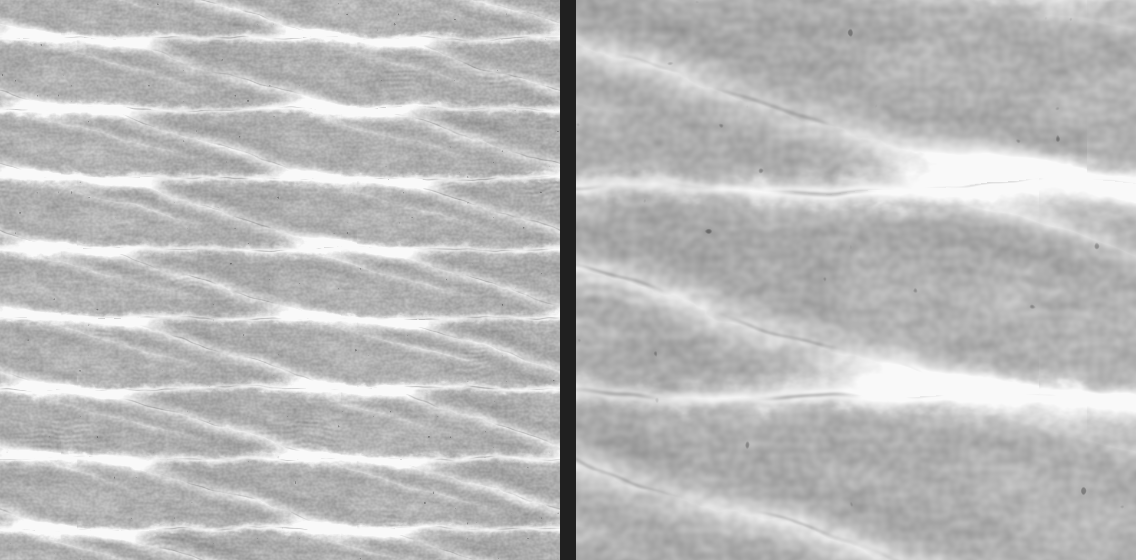
Left: the whole. Right: its middle third, enlarged.
Reproduce this texture procedurally as a Shadertoy shader.

```glsl
const float ROWS = 8.0;            // strips down the canvas
const float SPAN = 4.0;            // repeat width, in strip heights (two across)
const float ROW_OFFSET = 0.056;    // height of the lowest seam
const float ROW_SHIFT = 0.23;      // sideways shift of every other strip
const float SLOPE = 0.305;         // fall of the main fold
const float SIDE_SLOPE = 0.26;     // fall of the faint fold
const float BASE_TONE = 0.695;
const float WHITE_TONE = 0.975;
const float SEAM_GLOW = 0.23;
const float FOLD_GLOW = 0.19;
const float SIDE_GLOW = 0.09;
const float SHADOW = 0.07;
const float CREASE_WIDTH = 0.011;
const float TAU = 6.2831853;

float hash(vec2 p) {
    uvec2 q = uvec2(p) * uvec2(1597u, 3812u) + 97u;
    uint n = (q.x ^ (q.y * 747797u)) * 277803u;
    n = (n ^ (n >> 15u)) * 739391u;
    return float((n ^ (n >> 13u)) & 65535u) / 65536.0;
}

float corner(vec2 cell, vec2 offset, vec2 period) {
    float angle = TAU * hash(mod(cell, period));
    return dot(vec2(cos(angle), sin(angle)), offset);
}

// Gradient noise that wraps after a whole number of cells
float noise(vec2 uv, vec2 period) {
    vec2 p = uv * period, i = floor(p), f = p - i;
    vec2 u = f * f * f * (f * (f * 6.0 - 15.0) + 10.0);
    vec2 e = vec2(1.0, 0.0);
    float low = mix(corner(i, f, period), corner(i + e, f - e, period), u.x);
    float high = mix(corner(i + e.yx, f - e.yx, period), corner(i + 1.0, f - 1.0, period), u.x);
    return 1.4 * mix(low, high, u.y);
}

float fbm(vec2 uv, vec2 period) {
    float sum = 0.0, gain = 0.5;
    for (int k = 0; k < 4; k++) {
        sum += gain * noise(uv, period);
        period *= 2.0;
        gain *= 0.55;
    }
    return sum;
}

float bell(float d, float width) {
    return exp(-d * d / (width * width));
}

// Bump of height one that repeats along a seam
float wave(float x, float centre) {
    return 0.5 + 0.5 * cos(TAU * (x - centre) / SPAN);
}

// Wraps x into one repeat around a centre
float wrapAround(float x, float centre) {
    return mod(x - centre + 0.5 * SPAN, SPAN) - 0.5 * SPAN;
}

void mainImage(out vec4 fragColor, in vec2 fragCoord) {
    vec2 uv = fragCoord / iResolution.xy;
    float pixel = ROWS / iResolution.y;
    float creaseWidth = max(CREASE_WIDTH, 0.7 * pixel);

    // Strip coordinates: depth below the upper seam, x along it
    float wobble = 0.05 * noise(uv, vec2(10.0, 8.0)) + 0.015 * noise(uv, vec2(40.0, 32.0));
    float r = (uv.y - ROW_OFFSET) * ROWS + wobble;
    float depth = 1.0 - fract(r);
    float x = uv.x * ROWS;
    float sx = x + ROW_SHIFT * mod(floor(r), 2.0);

    // Wear and ragged edges
    float wear = noise(uv, vec2(6.0, 12.0));
    float patches = fbm(uv, vec2(14.0, 24.0));
    float rag = 0.08 * fbm(uv, vec2(44.0, 64.0));

    // Seam glow, widest where folds leave below and arrive above
    float under = 0.045 + 0.09 * pow(wave(sx, 1.45), 2.0);
    float over = 0.035 + 0.085 * pow(wave(sx, 4.45), 4.0) + 0.035 * pow(wave(sx, 2.45), 8.0);
    float seam = min(depth, 1.0 - depth);
    float halo = depth < 0.5 ? under : over;
    float ragged = max(seam + rag * smoothstep(0.0, 0.08, seam), 0.0);
    float glow = (SEAM_GLOW + 0.08 * wave(x, 0.9)) * exp(-pow(ragged / halo, 1.6));
    glow += 0.07 * exp(-seam / 0.13) * wave(sx, 1.0);

    // Main fold, blending into the seams as bright wedges
    float mx = wrapAround(sx, 3.1);
    float d = depth - 0.465 - SLOPE * mx + 0.04 * wear;
    float fold = 0.6 * exp(-abs(d + 0.5 * rag) / 0.055) + 0.4 * bell(d, 0.12);
    glow += FOLD_GLOW * (1.0 + 0.5 * wear) * fold;
    float wedge = bell(d, 0.11) * bell(seam, 0.11);
    glow += 0.2 * wedge * (1.0 + 8.0 * rag);

    // Faint side fold, fading at both ends
    float fx = wrapAround(sx, 1.95);
    float sd = depth - 0.43 - SIDE_SLOPE * fx + 0.03 * wear;
    float fade = smoothstep(-1.5, -0.7, fx) * (1.0 - smoothstep(0.3, 1.4, fx));
    glow += SIDE_GLOW * fade * (1.0 + wear) * (exp(-abs(sd) / 0.04) + 0.3 * bell(sd, 0.1));

    // Darker cloth beside the folds and under the seams
    float shade = 0.8 * bell(abs(d) - 0.19, 0.1) + 0.6 * bell(depth - 0.24, 0.12);
    shade += 0.5 * fade * bell(sd - 0.12, 0.08) + 0.35 * bell(depth - 0.84, 0.08);
    shade *= SHADOW * clamp(0.75 + 1.5 * patches + 0.5 * wear, 0.0, 1.6);

    // Thin creases that come and go
    float broken = smoothstep(-0.25, 0.45, noise(uv, vec2(18.0, 16.0)));
    float crease = 0.22 * broken * bell(seam, creaseWidth);
    crease += 0.12 * broken * bell(d + 0.015, creaseWidth) * smoothstep(0.0, 0.1, seam);

    // Surface grain, streaks, small ripples and specks
    float grain = 0.045 * noise(uv, vec2(170.0, 190.0)) + 0.03 * noise(uv, vec2(28.0, 170.0));
    grain += 0.11 * patches + 0.035 * noise(uv, vec2(75.0, 90.0));
    float rippled = smoothstep(0.42, 0.65, noise(uv + 0.37, vec2(7.0, 11.0)));
    grain += 0.025 * rippled * sin(TAU * (110.0 * uv.y + 1.2 * noise(uv, vec2(16.0))));
    float speck = smoothstep(0.74, 0.9, noise(uv + 0.13, vec2(130.0, 110.0)));

    float calm = 1.0 - 0.65 * smoothstep(0.1, 0.3, glow);
    float tone = BASE_TONE + glow - shade - crease + grain * calm - 0.2 * speck * calm;
    fragColor = vec4(vec3(clamp(tone, 0.0, WHITE_TONE)), 1.0);
}
```
